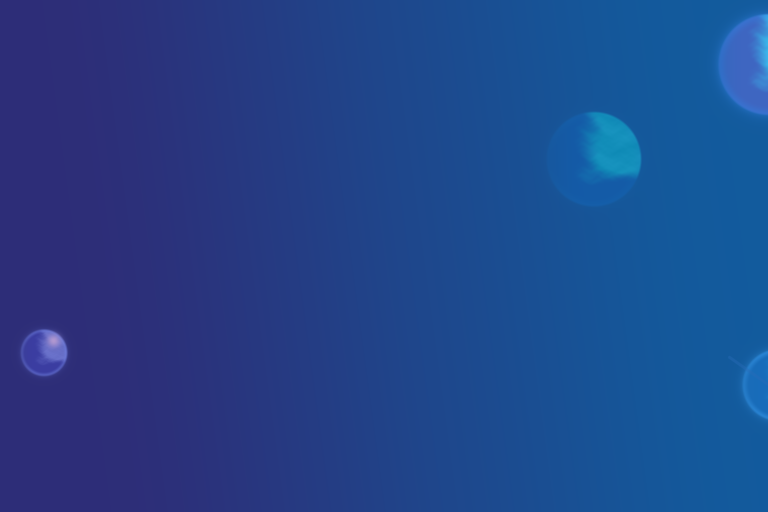
Give the GLSL for this background, as a Shadertoy shader.

```glsl
// Four glowing planets on a calm indigo to blue gradient.

// Background
const vec3 INDIGO = vec3(0.178, 0.178, 0.470);
const vec3 ROYAL  = vec3(0.128, 0.262, 0.535);
const vec3 AZURE  = vec3(0.072, 0.355, 0.615);
const float SLANT = 0.09;

// Planets: xy = centre, z = radius, in units of canvas height
const vec3 CYAN_PLANET = vec3(1.502, 0.874, 0.098);
const vec3 TEAL_PLANET = vec3(1.160, 0.689, 0.092);
const vec3 TINY_PLANET = vec3(0.086, 0.311, 0.045);
const vec3 RING_PLANET = vec3(1.520, 0.248, 0.069);

// Ring line: start, end and half width
const vec2 RING_START = vec2(1.425, 0.302);
const vec2 RING_END   = vec2(1.520, 0.235);
const float RING_WIDTH = 0.0014;

struct Look {
    vec3 shade;      // dark side
    vec3 lit;        // cloud side
    vec3 rim;        // edge and halo
    float opacity;   // dark side cover
    float rimPower;
    float halo;
};

const Look CYAN_LOOK = Look(vec3(0.25, 0.40, 0.76), vec3(0.22, 0.80, 0.96),
                            vec3(0.20, 0.50, 0.88), 0.95, 0.45, 0.42);
const Look TEAL_LOOK = Look(vec3(0.075, 0.36, 0.67), vec3(0.075, 0.56, 0.73),
                            vec3(0.10, 0.48, 0.75), 0.75, 0.15, 0.07);
const Look TINY_LOOK = Look(vec3(0.23, 0.24, 0.64), vec3(0.40, 0.43, 0.78),
                            vec3(0.42, 0.48, 0.86), 0.90, 0.65, 0.22);
const Look RING_LOOK = Look(vec3(0.09, 0.42, 0.73), vec3(0.12, 0.58, 0.86),
                            vec3(0.22, 0.60, 0.92), 0.90, 0.60, 0.32);

vec3 backdrop(vec2 uv) {
    float t = uv.x + SLANT * (uv.y - 0.5);
    vec3 left = mix(INDIGO, ROYAL, smoothstep(0.08, 0.56, t));
    return mix(left, AZURE, smoothstep(0.38, 0.98, t));
}

// Layered sines, stretched sideways like cloud bands
float bands(vec2 q) {
    float sum = 0.0, amp = 0.5, freq = 7.0;
    for (int i = 0; i < 4; i++) {
        sum += amp * sin(freq * q.y + 2.0 * sin(0.4 * freq * q.x + float(i)));
        amp *= 0.55;
        freq *= 1.9;
    }
    return sum;
}

// Cloud side at the upper right, with a ragged border
float cloudMask(vec2 q) {
    float n = bands(q);
    float side = smoothstep(-0.40, 0.20, q.x + 0.12 * n);
    float floorEdge = smoothstep(-0.55, -0.22, q.y + 0.08 * n);
    return side * floorEdge;
}

vec3 addPlanet(vec3 col, vec2 p, vec3 body, Look look, float pixel) {
    vec2 q = (p - body.xy) / body.z;
    float d = length(q);
    float soft = 1.5 * pixel / body.z;
    float disc = 1.0 - smoothstep(1.0 - soft, 1.0 + soft, d);

    // Halo outside the disc
    col = mix(col, look.rim, look.halo * exp(-11.0 * max(d - 1.0, 0.0)));

    // Body: dark side, clouds, then a thin bright edge
    float cloud = cloudMask(q);
    vec3 surface = mix(look.shade, look.lit, cloud);
    surface += 0.02 * bands(q * 1.3 + 2.0) * cloud;
    surface = mix(surface, look.rim, look.rimPower * smoothstep(0.82, 1.0, d));
    float cover = mix(look.opacity * smoothstep(-1.3, 0.0, q.x + look.opacity - 0.5),
                      1.0, cloud);
    return mix(col, surface, disc * cover);
}

float segmentDistance(vec2 p, vec2 a, vec2 b) {
    vec2 ab = b - a;
    float h = clamp(dot(p - a, ab) / dot(ab, ab), 0.0, 1.0);
    return length(p - a - ab * h);
}

void mainImage(out vec4 fragColor, in vec2 fragCoord) {
    vec2 uv = fragCoord / iResolution.xy;
    vec2 p = fragCoord / iResolution.y;
    float pixel = 1.0 / iResolution.y;

    vec3 col = backdrop(uv);
    col = addPlanet(col, p, TEAL_PLANET, TEAL_LOOK, pixel);
    col = addPlanet(col, p, CYAN_PLANET, CYAN_LOOK, pixel);
    col = addPlanet(col, p, RING_PLANET, RING_LOOK, pixel);
    col = addPlanet(col, p, TINY_PLANET, TINY_LOOK, pixel);

    // Warm glint on the tiny planet
    vec2 glint = (p - TINY_PLANET.xy) / TINY_PLANET.z - vec2(0.42, 0.52);
    col = mix(col, vec3(0.74, 0.62, 0.82), 0.85 * exp(-14.0 * dot(glint, glint)));

    // Faint ring line
    float ring = segmentDistance(p, RING_START, RING_END);
    float line = 1.0 - smoothstep(RING_WIDTH, RING_WIDTH + 1.5 * pixel, ring);
    col = mix(col, vec3(0.16, 0.42, 0.72), 0.4 * line);

    fragColor = vec4(col, 1.0);
}
```
